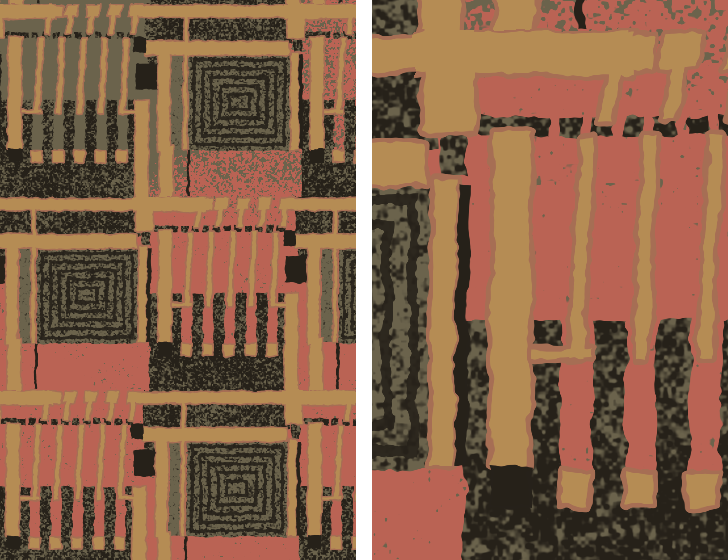
Left: the whole. Right: its middle third, enlarged.
Write a WebGL 2 fragment shader that draws this pattern.

```glsl
#version 300 es
precision highp float;
// Woven checkerboard of comb tiles and nested-square tiles, offset by half a repeat per row.
// Boxes are layered as distance fields: pink ground, speckled darks, then rimmed ochre bars.
// Noise bends the edges, breaks up the darks and wears the pink to olive at the upper left.
uniform vec2 u_resolution;
out vec4 fragColor;

const vec3 OCHRE = vec3(0.71, 0.55, 0.33);
const vec3 OLIVE = vec3(0.42, 0.39, 0.30);
const vec3 BLACK = vec3(0.15, 0.13, 0.10);
const vec3 PINK = vec3(0.73, 0.39, 0.33);
const vec3 RIM = vec3(0.65, 0.43, 0.33);

float hash(vec2 p) {
  vec3 h = fract(vec3(p.xyx) * 0.1031);
  h += dot(h, h.yzx + 33.33);
  return fract((h.x + h.y) * h.z);
}

float noise(vec2 p) {
  vec2 i = floor(p), f = fract(p);
  f = f * f * (3.0 - 2.0 * f);
  return mix(mix(hash(i), hash(i + vec2(1, 0)), f.x),
             mix(hash(i + vec2(0, 1)), hash(i + 1.0), f.x), f.y);
}

// Signed distance to the box with corners (x0, y0) and (x1, y1)
float box(vec2 p, float x0, float y0, float x1, float y1) {
  vec2 d = abs(p - 0.5 * vec2(x0 + x1, y0 + y1)) - 0.5 * vec2(x1 - x0, y1 - y0);
  return length(max(d, 0.0)) + min(max(d.x, d.y), 0.0);
}

float cover(float d) {
  float px = 768.0 / u_resolution.y;
  return 1.0 - smoothstep(-0.5 * px, 0.5 * px, d);
}

// Offset to the nearest of n items that start at x0
float nearest(float x, float x0, float pitch, float n) {
  return x - x0 - pitch * clamp(round((x - x0) / pitch), 0.0, n - 1.0);
}

vec3 speckle(float grain, float level) {
  return mix(BLACK, OLIVE, smoothstep(level - 0.2, level + 0.2, grain));
}

void main() {
  // The canvas is 768 units high, with y running down
  vec2 p = vec2(gl_FragCoord.x, u_resolution.y - gl_FragCoord.y) * 768.0 / u_resolution.y;
  float grain = 0.45 * noise(p / 3.5) + 0.55 * noise(p / 1.8 + 40.0);
  float patches = noise(p / 34.0 + 7.0);
  vec2 wp = p + 3.0 * (vec2(noise(p / 10.0), noise(p / 10.0 + 60.0)) - 0.5);
  wp += 1.4 * (vec2(noise(p / 3.0 + 20.0), noise(p / 3.0 + 90.0)) - 0.5);

  // Repeat: c is the comb frame, s the square frame
  float row = floor((wp.y - 5.0) / 265.0);
  vec2 c = vec2(wp.x + 0.006 * wp.y - 207.0 * row, wp.y - 5.0 - 265.0 * row);
  c.x = mod(c.x + 24.0, 414.0) - 24.0;
  vec2 s = vec2(c.x < 100.0 ? c.x + 414.0 : c.x, c.y);

  // Pink ground, worn to olive
  float wear = 0.07 + 0.68 * (1.0 - smoothstep(115.0, 240.0, length(p - vec2(90, 105))));
  wear += 0.3 * (1.0 - smoothstep(220.0, 330.0, p.y)) + 0.16 * patches;
  vec3 col = mix(PINK, OLIVE, 1.0 - smoothstep(wear - 0.04, wear + 0.04, grain));

  // Speckled strips, comb stripes and comb base
  float stripes = box(vec2(nearest(c.x, 37.5, 29.3, 6.0), c.y), -7.5, 132.0, 7.5, 219.0);
  float dark = min(stripes, box(c, 1.0, 217.0, 188.0, 268.0));
  dark = min(dark, box(c, 1.0, 132.0, 14.0, 268.0));
  dark = min(dark, box(s, 200.0, -5.0, 402.0, 54.0));
  dark = min(dark, box(s, 203.0, 66.0, 219.0, 84.0));
  dark = min(dark, box(s, 403.0, 46.0, 415.0, 66.0));
  float dash = abs(mod(c.x - 63.0 + 7.3, 14.65) - 7.3) - 5.0;
  dark = min(dark, max(dash, box(c, 26.0, 39.0, 188.0, 48.0)));
  dark = min(dark, box(c, 0.0, 39.0, 30.0, 47.0));
  col = mix(col, speckle(grain, 0.5 + 0.2 * patches), cover(dark));

  // Olive side panel and nested squares
  col = mix(col, speckle(grain, 0.18), cover(box(s, 236.0, 70.0, 254.0, 200.0)));
  vec2 fromCentre = abs(s - vec2(329, 135));
  float ring = max(fromCentre.x - 4.0, fromCentre.y);
  float line = abs(mod(ring - 4.0, 12.0) - 6.0) - 2.4 + 2.0 * (grain - 0.5);
  vec3 panel = mix(speckle(grain, 0.38), BLACK, 0.9 * cover(line));
  col = mix(col, panel, cover(box(s, 260.0, 70.0, 400.0, 201.0)));

  // Ochre frame: horizontal bars, then uprights
  float bars = min(box(s, 190.0, 3.0, 500.0, 18.0), box(c, -40.0, 1.0, 76.0, 20.0));
  bars = min(bars, box(s, 200.0, 52.0, 396.0, 70.0));
  bars = min(bars, min(box(c, 187.0, 133.0, 204.0, 275.0), box(c, -19.0, -9.0, 4.0, 46.0)));
  bars = min(bars, min(box(s, 218.0, 60.0, 233.0, 202.0), box(s, 221.0, 195.0, 238.0, 275.0)));
  bars = min(bars, min(box(s, 253.0, 15.0, 257.0, 200.0), box(s, 400.0, 68.0, 410.0, 200.0)));
  bars = min(bars, box(c, 13.0, 46.0, 30.0, 199.0));

  // Comb: knobs with short stems, long leaning stems, feet and cross ties
  vec2 knob = vec2(nearest(c.x + 0.15 * (c.y - 10.0), 69.0, 29.5, 5.0), c.y);
  bars = min(bars, min(box(knob, -8.0, 2.0, 8.0, 17.0), box(knob, -2.8, 10.0, 2.8, 41.0)));
  vec2 stem = vec2(nearest(c.x - 0.05 * (150.0 - c.y), 51.5, 29.3, 5.0), c.y);
  bars = min(bars, box(stem, -2.8, 48.0, 2.8, 150.0));
  vec2 foot = vec2(nearest(c.x, 51.5, 29.3, 5.0), c.y);
  bars = min(bars, box(foot, -6.5, 202.0, 6.5, 217.0));
  bars = min(bars, min(box(c, 32.0, 146.0, 58.0, 149.5), box(c, 166.0, 146.0, 188.0, 149.5)));
  col = mix(col, RIM, cover(bars - 2.2));
  col = mix(col, OCHRE, cover(bars));

  // Solid black blocks and lines
  float solid = min(box(c, 183.0, 46.0, 200.0, 67.0), box(c, 187.0, 82.0, 216.0, 118.0));
  solid = min(solid, min(box(c, 13.0, 199.0, 32.0, 218.0), box(s, 411.0, 70.0, 416.0, 200.0)));
  solid = min(solid, box(s, 257.5, 201.0, 261.0, 264.0));
  col = mix(col, BLACK, cover(solid));

  fragColor = vec4(col, 1.0);
}
```
